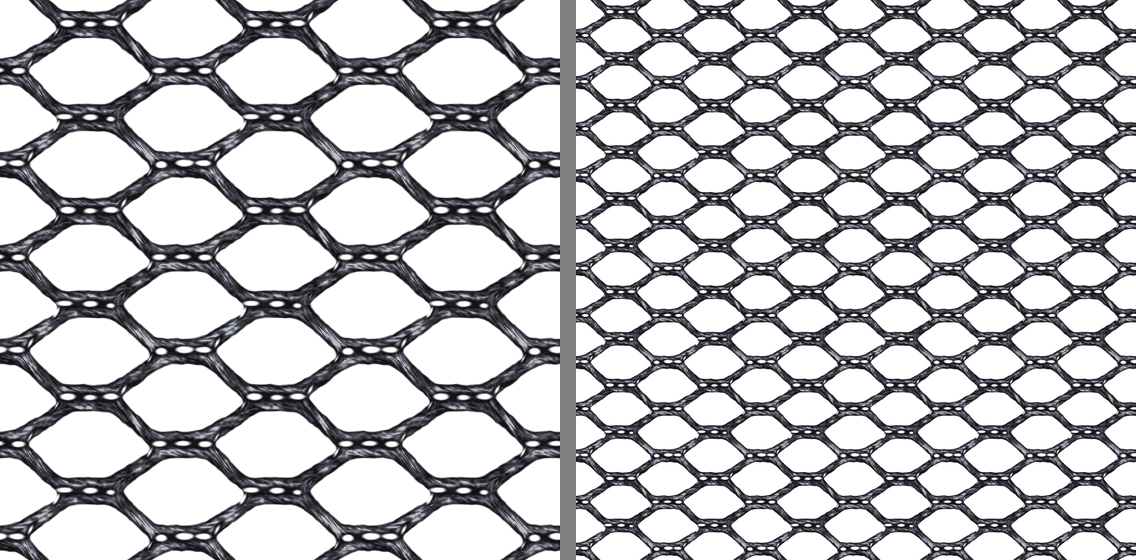
Left, the tile; right, the same tile 2 across and 2 down.
Give the GLSL for this texture, as a three.js fragment shader.

```glsl
// Black knotted cord netting on white: staggered rounded hexagonal openings.
// Cords are what remains between the openings; each knot is pierced by small
// gaps, and stretched noise following the openings draws the glossy fibres.

#define REPEATS 3.0      // pattern tiles across and down, two rows of cells each
#define SOFT 0.011       // half width of the edge blend, in cell heights
#define ROUNDING 0.02    // corner rounding of the openings
#define WOBBLE 0.028     // irregularity of the cord edges
#define TWIST 0.35       // slant of the fibres along a cord
#define INK vec3(0.07, 0.07, 0.09)
#define SLATE vec3(0.22, 0.22, 0.255)
#define STEEL vec3(0.42, 0.43, 0.47)
#define SHINE vec3(0.74, 0.75, 0.78)

varying vec2 vUv;

const vec2 CELL = vec2(2.0, 1.0);
const vec2 OPENING = vec2(0.955, 0.228);
const vec2 KNOT = vec2(0.965, 0.738);

float hash(vec2 p) {
  return fract(sin(dot(p, vec2(127.1, 311.7))) * 43758.55);
}

// Value noise that wraps after the given whole period
float noise(vec2 p, float period) {
  vec2 i = floor(p), f = fract(p);
  f = f * f * (3.0 - 2.0 * f);
  vec2 a = mod(i, period), b = mod(i + 1.0, period);
  return mix(mix(hash(a), hash(vec2(b.x, a.y)), f.x),
             mix(hash(vec2(a.x, b.y)), hash(b), f.x), f.y);
}

// Position relative to the cell centre (xy) and a seed that repeats per tile (z)
vec3 cellAt(vec2 p, vec2 centre, float stagger) {
  vec2 g = (p - centre - stagger * 0.5 * CELL) / CELL + 0.5;
  return vec3((fract(g) - 0.5) * CELL, mod(floor(g.y), 2.0) + 2.0 * stagger);
}

float side(vec2 q, float nx, float ny, float reach) {
  return exp((dot(q, vec2(nx, ny)) - reach) / ROUNDING);
}

// Smooth maximum of the half planes bounding one opening
float openingDistance(vec2 q) {
  float s = side(q, 0.0, 1.0, 0.365) + side(q, 0.0, -1.0, 0.35)
          + side(q, -0.587, 0.81, 0.41) + side(q, 0.66, 0.75, 0.43)
          + side(q, -0.70, -0.715, 0.458) + side(q, 0.53, -0.85, 0.405)
          + side(q, 1.0, 0.0, 0.665) + side(q, -1.0, 0.0, 0.655);
  return log(s) * ROUNDING;
}

float ellipse(vec2 q, vec2 radius) {
  return (length(q / radius) - 1.0) * radius.y;
}

// Small gaps in a knot: three in a row and a slanted slit at both ends
float gapDistance(vec3 c) {
  float d = 1.0;
  for (int i = 0; i < 3; i++) {
    float k = float(i) - 1.0;
    float h = hash(vec2(k + 3.0, c.z + 5.0));
    float w = hash(vec2(c.z + 9.0, k + 7.0));
    vec2 centre = vec2(k * 0.245 + 0.05 * (h - 0.5), 0.03 * (w - 0.5));
    vec2 radius = vec2(0.048 + 0.035 * w, 0.02 + 0.016 * h + 0.008 * abs(k));
    d = min(d, ellipse(c.xy - centre, radius));
  }
  float end = c.x < 0.0 ? -1.0 : 1.0;
  float h = hash(vec2(c.z + 2.0, end + 4.0));
  vec2 q = c.xy * end - vec2(0.36, 0.085);
  q = vec2(dot(q, vec2(0.5, 0.866)), dot(q, vec2(-0.866, 0.5)));
  return min(d, ellipse(q, vec2(0.03 + 0.025 * h, 0.007 + 0.013 * h)));
}

void main() {
  vec2 p = vUv * REPEATS * 2.0;

  // Nearest opening of the two staggered sets
  vec3 near = cellAt(p, OPENING, 0.0);
  vec3 other = cellAt(p, OPENING, 1.0);
  float d = openingDistance(near.xy);
  float otherD = openingDistance(other.xy);
  if (otherD < d) {
    d = otherD;
    near = other;
  }

  // Uneven edges and pierced knots
  float rough = noise(p * 7.0, 14.0) * 0.6 + noise(p * 19.0, 38.0) * 0.4 - 0.5;
  float gaps = min(gapDistance(cellAt(p, KNOT, 0.0)),
                   gapDistance(cellAt(p, KNOT, 1.0)));
  float cord = min(d + WOBBLE * rough, gaps + 0.5 * WOBBLE * rough);

  // Fibres run along the opening's outline, slightly twisted
  vec2 fibre = vec2(near.x, d + TWIST * near.x * sign(near.y));
  float strands = noise(fibre * vec2(8.0, 30.0) + near.z * 17.0 + 64.0, 128.0);
  float threads = noise(fibre * vec2(19.0, 62.0) + near.z * 29.0 + 64.0, 128.0);
  float grain = noise(p * 32.0, 64.0);

  // Round cord: dark rims, lit crown, dark furrow between paired cords
  float crown = smoothstep(0.0, 0.045, cord) * (1.0 - smoothstep(0.075, 0.12, d));
  float light = (0.5 * strands + 0.38 * threads + 0.2 * grain) * (0.52 + 0.6 * crown);

  vec3 color = mix(INK, SLATE, smoothstep(0.25, 0.54, light));
  color = mix(color, STEEL, smoothstep(0.5, 0.74, light));
  color = mix(color, SHINE, smoothstep(0.69, 0.92, light));
  color = mix(vec3(1.0), color, smoothstep(-SOFT, SOFT, cord));
  gl_FragColor = vec4(color, 1.0);
}
```
